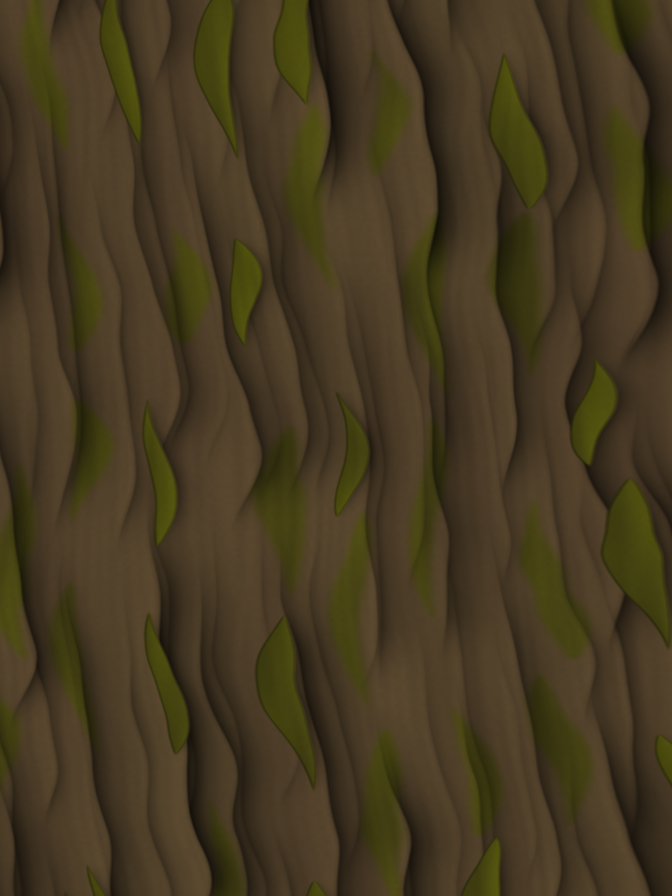
Write a Shadertoy shader that draws this texture.

```glsl
// Weathered tree bark: overlapping wavy plates with soft shadows and moss slivers.

float hash(vec2 p) {
    return fract(sin(dot(p, vec2(127.1, 311.7))) * 43758.5453);
}

float noise(vec2 p) {
    vec2 i = floor(p), f = fract(p);
    f = f * f * (3.0 - 2.0 * f);
    return mix(mix(hash(i), hash(i + vec2(1, 0)), f.x),
               mix(hash(i + vec2(0, 1)), hash(i + vec2(1, 1)), f.x), f.y);
}

// Bend space so that every feature follows the same drifting grain.
vec2 flow(vec2 p) {
    float bend = 0.10 * noise(p * vec2(2.5, 2.8)) + 0.025 * noise(p * vec2(7.0, 9.0) + 20.0);
    return vec2(p.x + 0.07 * p.y + bend, p.y);
}

// Plates end in a crisp right edge that shades whatever lies behind it.
float addPlates(float light, vec2 q, float spacing, float depth, float seed) {
    float column = floor(q.x / spacing);
    for (int k = 2; k >= -3; k--) {
        float id = column + float(k);
        float span = mix(0.42, 0.75, hash(vec2(id, seed)));
        float v = q.y / span + 7.0 * hash(vec2(id, seed + 3.0));
        float t = fract(v);
        vec2 cell = vec2(id, floor(v) + seed);
        float strength = smoothstep(0.0, 0.16, t) * (1.0 - smoothstep(0.65, 1.0, t))
                       * mix(0.45, 1.0, hash(cell + 5.0));
        float tooth = 0.45 * smoothstep(0.0, 0.22, t) * (1.0 - t);
        float jag = 0.28 * (noise(vec2(q.y * 11.0, id * 5.3 + seed)) - 0.5);
        float edge = (id + 0.15 + 0.6 * hash(cell) + tooth + jag) * spacing;
        float d = q.x - edge;
        float front = 1.0 - smoothstep(-0.003, 0.003, d);
        float body = smoothstep(-0.75 * spacing, -0.1 * spacing, d) * front;
        float rim = 0.07 * exp(-abs(d + 0.008) / 0.007);
        float shadow = depth * exp(-max(d, 0.0) / (0.30 * spacing));
        light *= 1.0 - strength * shadow * (1.0 - front);
        light = mix(light, 0.96 + rim, body * strength);
        // Thin crease where the lip turns under
        light *= 1.0 - 0.22 * strength * exp(-abs(d) / 0.004);
    }
    return light;
}

// Pointed moss slivers: some stain the bark, others are raised leaves.
void addMoss(vec2 q, inout float light, inout float moss) {
    vec2 size = vec2(0.14, 0.32);
    float column = floor(q.x / size.x);
    for (int i = -1; i <= 1; i++) {
        float id = column + float(i);
        float y = q.y / size.y + hash(vec2(id, 61.0));
        for (int j = -1; j <= 1; j++) {
            vec2 cell = vec2(id, floor(y) + float(j));
            float a = hash(cell + 11.0), b = hash(cell + 23.0), c = hash(cell + 37.0);
            float halfLength = mix(0.08, 0.16, a);
            float t = (y - cell.y - 0.3 - 0.4 * b) * size.y / halfLength;
            if (abs(t) > 1.0) continue;
            float x = q.x - (id + 0.25 + 0.5 * c) * size.x - 0.016 * sin(2.6 * t + 6.3 * a);
            float lean = b > 0.5 ? 0.45 : -0.45;
            float width = mix(0.020, 0.033, c) * (1.0 - t * t) * (1.0 + lean * t);
            width *= 0.75 + 0.5 * noise(vec2(q.y * 22.0, id + a * 9.0));
            float inside = width - abs(x);
            float raised = step(0.52, hash(cell + 49.0));
            float soft = mix(0.012, 0.003, raised);
            float mask = smoothstep(-soft, soft, inside) * (1.0 - smoothstep(0.92, 1.0, abs(t)));
            float shadow = exp(-max(x - width, 0.0) / 0.014) * smoothstep(0.0, 0.004, x);
            light *= 1.0 - 0.5 * raised * shadow * (1.0 - t * t) * (1.0 - mask);
            float leafLight = 0.93 + 0.10 * clamp(x / max(width, 0.004), -1.0, 1.0)
                            - 0.30 * (1.0 - smoothstep(0.0, 0.005, inside));
            light = mix(light, leafLight, mask * raised);
            moss = max(moss, mask * mix(0.85, 1.0, raised));
        }
    }
}

void mainImage(out vec4 fragColor, in vec2 fragCoord) {
    vec2 p = fragCoord / iResolution.x;
    vec2 q = flow(p);

    // Broad bark relief, then small and large plates
    float light = 0.84 + 0.16 * noise(q * vec2(9.0, 2.5));
    light = addPlates(light, q, 0.075, 0.35, 90.0);
    light = addPlates(light, q, 0.115, 0.72, 10.0);

    float moss = 0.0;
    addMoss(q, light, moss);

    // Fine wood grain and faint speckle
    float grain = noise(vec2(q.x * 85.0 + 3.0 * noise(q * 6.0), q.y * 3.0));
    float rings = sin(q.x * 260.0 + 14.0 * noise(q * vec2(6.0, 3.0)));
    light *= 0.965 + 0.07 * grain + 0.012 * rings;
    light *= 0.985 + 0.03 * noise(p * 190.0);

    vec3 bark = mix(vec3(0.345, 0.270, 0.180), vec3(0.365, 0.295, 0.190),
                    noise(q * vec2(12.0, 3.0) + 40.0));
    vec3 green = mix(vec3(0.27, 0.26, 0.07), vec3(0.33, 0.33, 0.06), noise(q * vec2(25.0, 9.0)));
    fragColor = vec4(mix(bark, green, moss) * light, 1.0);
}
```
